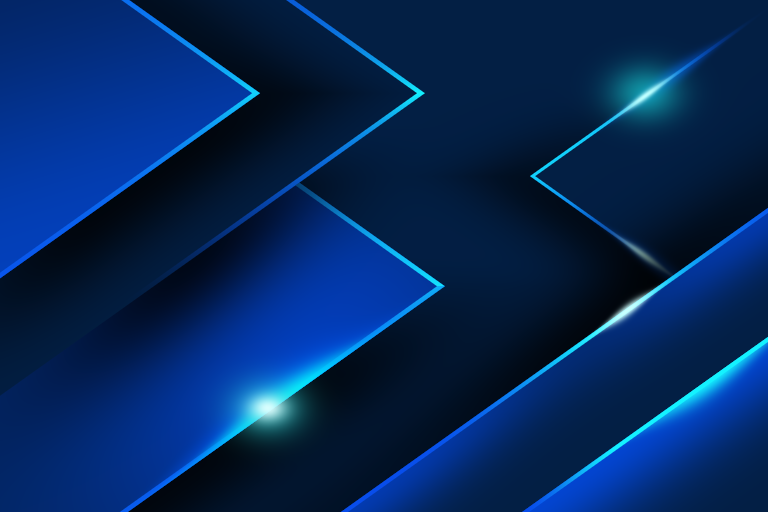
Write a Shadertoy shader that draws this background.

```glsl
// Layered navy and blue arrow panels with glowing neon rims and lens flares.
// Each panel is a chevron or half-plane distance: shadow first, then fill, then rim.
// Lights are Gaussian flares hugging the edges plus soft elliptical halos.

const vec3 NAVY = vec3(0.01, 0.12, 0.265);
const vec3 BLUE = vec3(0.03, 0.30, 0.92);
const vec3 CYAN = vec3(0.08, 0.95, 1.0);
const vec2 NORMAL = vec2(0.580, 0.8146);   // shared slant of every edge

float bump(float x, float center, float width) {
    float t = (x - center) / width;
    return exp(-t * t);
}

float cover(float d) { return clamp(0.5 - d * iResolution.y, 0.0, 1.0); }

// Arrowhead pointing right (side = 1) or left (side = -1); negative inside.
float chevron(vec2 q, float side) {
    return dot(vec2(side * q.x, abs(q.y)), NORMAL);
}

// Depth below a rising diagonal through the given point.
float depthBelow(vec2 p, vec2 through) {
    return dot(p - through, vec2(NORMAL.x, -NORMAL.y));
}

float shadow(float d, float width, float strength) {
    return 1.0 - strength * bump(max(d, 0.0), 0.0, width);
}

// Rim of the given width, lying just inside the edge.
float rim(float d, float width) {
    return cover(abs(d + 0.5 * width) - 0.5 * width);
}

// Lens-shaped light along an edge, thickest at its center.
float flare(float depth, float x, float center, float spread, float thickness) {
    float profile = bump(x, center, spread);
    return profile * bump(depth, 0.0, 0.002 + thickness * profile);
}

float halo(vec2 q, vec2 radius) {
    q /= radius;
    return exp(-dot(q, q));
}

void mainImage(out vec4 fragColor, in vec2 fragCoord) {
    vec2 p = fragCoord / iResolution.xy * vec2(1.5, 1.0);
    vec3 col = NAVY;

    // Left-pointing outline at the right, with its shadow
    vec2 q = p - vec2(1.035, 0.656);
    float d = chevron(q, -1.0);
    col *= shadow(d, 0.09, 0.65 * smoothstep(0.86, 0.58, p.y));
    col = mix(col, NAVY, cover(d));
    float upper = step(0.0, q.y);
    float fade = mix(smoothstep(0.46, 0.62, p.y), smoothstep(1.48, 1.24, p.x), upper);
    float heat = mix(exp(-abs(q.y) / 0.08), smoothstep(1.42, 1.26, p.x), upper);
    col = mix(col, mix(BLUE, CYAN, 0.8 * heat), fade * rim(d, 0.006));
    float beam = flare(d + 0.003, p.x, 1.30, 0.10, 0.014);
    col = mix(col, vec3(0.02, 0.38, 0.95), 0.6 * beam);
    float spot = halo(p - vec2(1.26, 0.818), vec2(0.068, 0.052));
    col = mix(col, vec3(0.08, 0.72, 0.76), 0.75 * spot);
    col = mix(col, vec3(0.75, 1.0, 1.0), flare(d + 0.003, p.x, 1.26, 0.045, 0.005));

    // Shadow cast upward by the diagonal bands
    float band = depthBelow(p, vec2(1.5, 0.594));
    col *= shadow(-band, 0.10, 0.4 + 0.4 * bump(p.x, 1.18, 0.3));

    // Lower bright arrow
    q = p - vec2(0.869, 0.441);
    float arrow = chevron(q, 1.0);
    col *= shadow(arrow, 0.12, 0.8 * smoothstep(0.52, 0.2, p.y));
    vec3 face = mix(vec3(0.01, 0.145, 0.38), vec3(0.01, 0.24, 0.73),
                    halo(p - vec2(0.60, 0.29), vec2(0.45)));
    col = mix(col, face, cover(arrow));
    heat = exp(-abs(q.y) / 0.22) * (q.y > 0.0 ? 0.9 : 0.6);
    col = mix(col, mix(BLUE, CYAN, heat), rim(arrow, 0.009));

    // Flare on its lower edge
    float lowSide = cover(arrow) * step(q.y, 0.0);
    col = mix(col, vec3(0.0, 0.36, 1.0),
              0.8 * lowSide * flare(arrow, p.x, 0.54, 0.20, 0.050));
    col = mix(col, vec3(0.0, 0.95, 1.0),
              lowSide * flare(arrow, p.x, 0.55, 0.15, 0.026));

    // Middle navy arrow and its shadow
    q = p - vec2(0.830, 0.818);
    d = chevron(q, 1.0);
    col *= shadow(d, 0.13, 0.85 * bump(p.x, 0.38, 0.30) * smoothstep(0.76, 0.62, p.y));
    col = mix(col, NAVY, cover(d));
    float outer = d;
    float outerHeat = exp(-abs(q.y) / 0.09);

    // Upper-left blue arrow and its shadow
    q = p - vec2(0.508, 0.818);
    d = chevron(q, 1.0);
    float shade = shadow(d, 0.115, mix(0.55, 0.82, smoothstep(0.95, 0.7, p.y))
                         * smoothstep(-0.25, 0.2, p.x));
    col *= mix(1.0, shade, cover(outer));
    face = mix(vec3(0.01, 0.14, 0.38), vec3(0.01, 0.25, 0.73),
               smoothstep(1.1, 0.45, p.y - 0.3 * p.x));
    col = mix(col, face, cover(d));
    col = mix(col, mix(BLUE, CYAN, 0.8 * exp(-abs(q.y) / 0.13)), rim(d, 0.009));
    col = mix(col, mix(BLUE * 0.9, CYAN, outerHeat),
              rim(outer, 0.009) * smoothstep(0.40, 0.72, p.y));

    // Upper diagonal band
    float glow = bump(band, 0.0, 0.085) * (1.0 - 0.55 * bump(p.x, 1.13, 0.22));
    col = mix(col, mix(NAVY, vec3(0.01, 0.23, 0.70), glow), cover(-band));
    col = mix(col, mix(BLUE, CYAN, bump(p.x, 1.20, 0.19)), rim(-band, 0.008));
    col = mix(col, vec3(0.8, 1.0, 1.0), flare(band - 0.004, p.x, 1.225, 0.055, 0.008));

    // Lower diagonal band with a cyan flare under its edge
    float strip = depthBelow(p, vec2(1.5, 0.342));
    face = mix(NAVY, vec3(0.01, 0.27, 0.82), bump(strip, 0.0, 0.115));
    face = mix(face, CYAN, flare(strip, p.x, 1.39, 0.14, 0.024));
    col = mix(col, face, cover(-strip));
    col = mix(col, mix(BLUE, CYAN, smoothstep(1.02, 1.22, p.x)), rim(-strip, 0.008));

    // Teal halo and white core of the lower arrow's flare
    q = p - vec2(0.523, 0.203);
    col = mix(col, vec3(0.15, 0.82, 0.85), 0.7 * halo(q, vec2(0.072, 0.055)));
    col = mix(col, vec3(0.88, 1.0, 1.0), 0.95 * halo(q, vec2(0.034, 0.024)));

    fragColor = vec4(col, 1.0);
}
```
